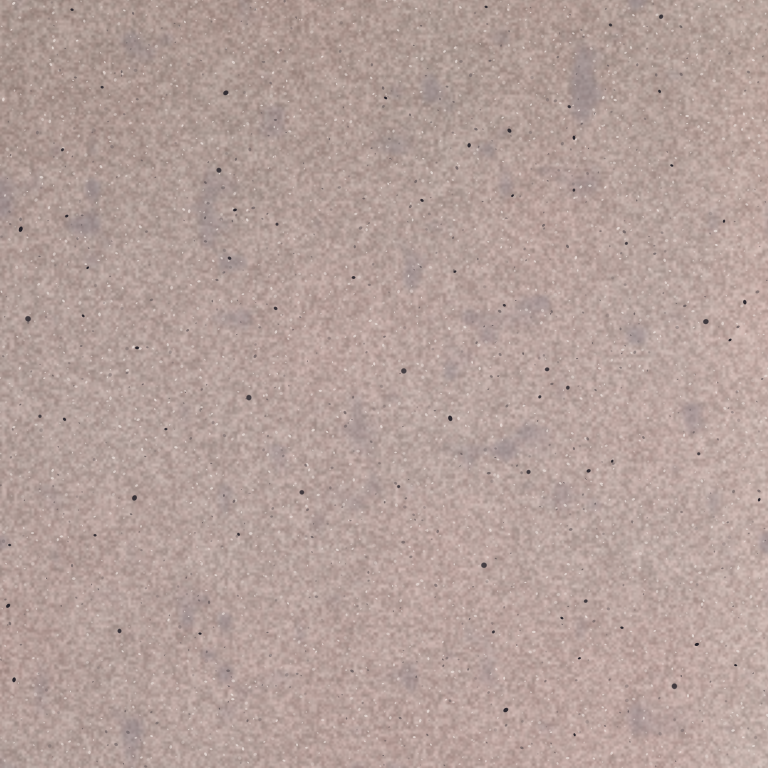
A WebGL 2 fragment shader for this texture:

```glsl
#version 300 es
precision highp float;
// Fine speckled pink-beige stone: soft two-scale grain under gentle lighting,
// scattered with pale glints, small clustered dark grains and a few black dots.
// Specks are jittered ellipses, one candidate per grid cell.

#define BASE_COLOR vec3(0.722, 0.640, 0.618)
#define GLINT_COLOR vec3(0.93, 0.89, 0.87)
#define GRAY_COLOR vec3(0.36, 0.32, 0.33)
#define BLACK_COLOR vec3(0.13, 0.12, 0.15)
#define GLINT_CELLS 84.0
#define GRAY_CELLS 64.0
#define BLACK_CELLS 14.0
#define COARSE_GRAIN 0.11
#define FINE_GRAIN 0.09
#define EDGE_SOFTNESS 0.0011

uniform vec2 u_resolution;
out vec4 fragColor;

// Integer hash: three random values in 0..1 per cell and seed
vec3 hash3(vec2 cell, int seed) {
    uvec3 v = uvec3(ivec3(ivec2(cell), seed));
    v = v * 1664525u + 1013904223u;
    v.x += v.y * v.z; v.y += v.z * v.x; v.z += v.x * v.y;
    v ^= v >> 16u;
    v.x += v.y * v.z; v.y += v.z * v.x; v.z += v.x * v.y;
    return vec3(v >> 8u) / 16777216.0;
}

float valueNoise(vec2 p, int seed) {
    vec2 cell = floor(p);
    vec2 f = fract(p);
    f = f * f * (3.0 - 2.0 * f);
    float low = mix(hash3(cell, seed).x, hash3(cell + vec2(1, 0), seed).x, f.x);
    float high = mix(hash3(cell + vec2(0, 1), seed).x, hash3(cell + vec2(1, 1), seed).x, f.x);
    return mix(low, high, f.y);
}

// Coverage of scattered elliptical specks; radii are in canvas units
float specks(vec2 p, float cells, float density, vec2 radii, float minStrength, int seed) {
    float soft = max(EDGE_SOFTNESS, 0.6 / u_resolution.y);
    vec2 home = floor(p * cells);
    float cover = 0.0;
    for (int y = -1; y <= 1; y++) {
        for (int x = -1; x <= 1; x++) {
            vec2 cell = home + vec2(x, y);
            vec3 place = hash3(cell, seed);
            vec3 shape = hash3(cell, seed + 1);
            if (place.z > density) continue;
            vec2 d = p - (cell + place.xy) / cells;
            float angle = 6.2832 * shape.x;
            vec2 axis = vec2(cos(angle), sin(angle));
            d = vec2(dot(d, axis), dot(d, vec2(-axis.y, axis.x)));
            d.y *= 1.0 + 0.5 * shape.y;
            float radius = mix(radii.x, radii.y, shape.z * shape.z);
            float disc = 1.0 - smoothstep(radius - soft, radius + soft, length(d));
            cover = max(cover, disc * mix(minStrength, 1.0, shape.y));
        }
    }
    return cover;
}

void main() {
    vec2 p = gl_FragCoord.xy / u_resolution;

    // Lighting: dimmer and browner at the top, brighter toward the right
    float top = smoothstep(0.5, 1.0, p.y);
    vec3 color = BASE_COLOR + 0.04 * (p.x - 0.5);
    color -= top * vec3(0.042, 0.040, 0.046);
    color += 0.02 * smoothstep(0.88, 1.0, p.x) * vec3(1.0, 0.95, 0.8);

    // Broad pink drift and cloudy mottling
    float drift = valueNoise(p * 7.0, 11) - 0.5;
    color += drift * vec3(0.012, -0.010, -0.010);
    color += 0.022 * (valueNoise(p * 34.0, 12) - 0.5);

    // Fine grain with a slight colour variation
    float grain = COARSE_GRAIN * (valueNoise(p * 190.0, 21) - 0.5);
    grain += FINE_GRAIN * (valueNoise(p.yx * 310.0 + 3.7, 22) - 0.5);
    float tint = valueNoise(p * 150.0, 23) - 0.5;
    color += grain + tint * vec3(0.014, -0.008, -0.006);

    // Faint blue-gray smudges where dark grains gather
    float cluster = valueNoise(p * 17.0, 31) * 0.6 + valueNoise(p * 41.0, 32) * 0.4;
    float smudge = smoothstep(0.66, 0.92, cluster);
    color = mix(color, vec3(0.53, 0.49, 0.52), 0.45 * smudge);

    // Scattered specks, palest first
    float glints = specks(p, GLINT_CELLS, 0.36, vec2(0.0009, 0.0023), 0.3, 41);
    color = mix(color, GLINT_COLOR, 0.8 * glints);

    float grayDensity = 0.12 + 0.30 * smoothstep(0.4, 0.85, cluster);
    float grays = specks(p, GRAY_CELLS, grayDensity, vec2(0.0009, 0.0025), 0.3, 51);
    color = mix(color, GRAY_COLOR, 0.75 * grays);

    float blacks = specks(p, BLACK_CELLS, 0.36, vec2(0.0019, 0.0037), 0.75, 61);
    color = mix(color, BLACK_COLOR, blacks);

    fragColor = vec4(clamp(color, 0.0, 1.0), 1.0);
}
```
